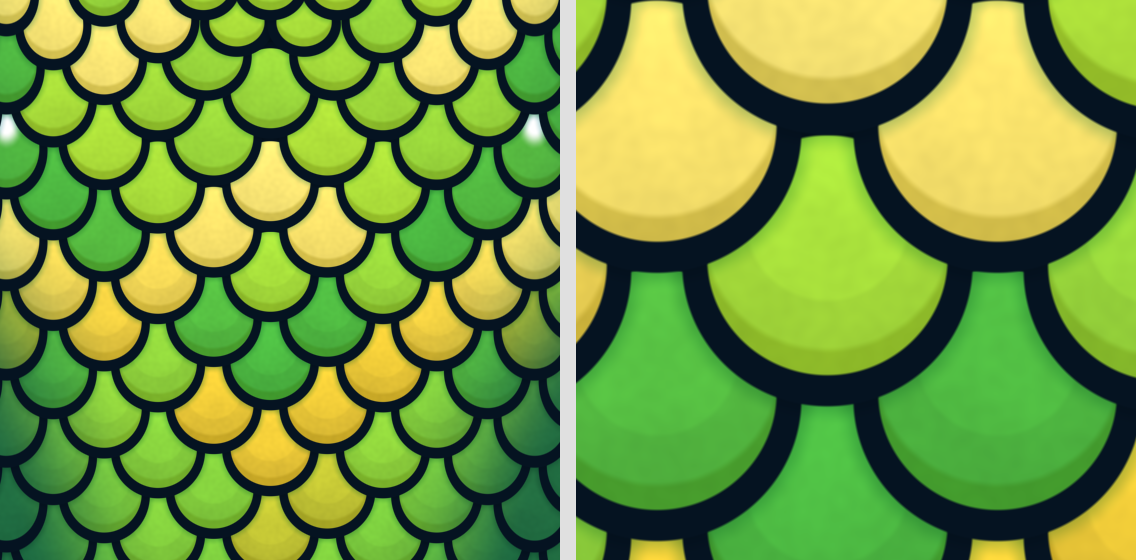
Left: the whole. Right: its middle third, enlarged.
This pattern is drawn by a WebGL 1 fragment shader. Its source:

```glsl
precision highp float;
// Glossy overlapping scales in lime, green and gold on a rounded hide.
// A staggered lattice is bent by polynomials and painted from the bottom row
// up, so each scale's dark outline cuts into the scales below it.
uniform vec2 u_resolution;

const vec3 INK = vec3(0.02, 0.075, 0.13);
const vec3 LIME = vec3(0.70, 0.89, 0.23);
const vec3 LEAF = vec3(0.29, 0.72, 0.26);
const vec3 PALE = vec3(0.99, 0.91, 0.46);
const vec3 GOLD = vec3(0.93, 0.79, 0.22);
const vec3 DEEP = vec3(0.06, 0.36, 0.26);
const float AXIS = 0.483;      // x of the middle column
const float OUTLINE = 0.0145;

float hash(vec2 p) {
  return fract(sin(dot(p, vec2(127.1, 311.7))) * 43758.5);
}

vec2 gradient(vec2 cell) {
  float a = 6.2832 * hash(cell);
  return vec2(cos(a), sin(a));
}

float gradientNoise(vec2 p) {
  vec2 i = floor(p), f = fract(p);
  vec2 u = f * f * (3.0 - 2.0 * f);
  vec2 x = vec2(1.0, 0.0);
  return mix(mix(dot(gradient(i), f), dot(gradient(i + x), f - x), u.x),
             mix(dot(gradient(i + x.yx), f - x.yx),
                 dot(gradient(i + x.xx), f - x.xx), u.x), u.y);
}

// Approximate signed distance to an ellipse.
float ellipse(vec2 q, vec2 r) {
  return (length(q / r) - 1.0) * min(r.x, r.y);
}

float cover(float d, float soft) {
  return 1.0 - smoothstep(-soft, soft, d);
}

// The small scales squeezed in at the top of the middle columns.
bool inCrown(float col, float row) {
  return row < -2.5 && abs(col) < 2.5;
}

vec2 scaleCentre(float col, float row) {
  if (inCrown(col, row)) return vec2(AXIS + 0.06 * col, row < -3.5 ? 1.026 : 0.961);
  float x = 0.1016 * col - 0.00029 * col * col * col;
  if (row == -1.0 && abs(col) == 1.0) x += 0.013 * col;
  float y = 0.841 - 0.084 * row + 0.00052 * row * row - 0.0009 * col * col;
  return vec2(AXIS + x, y - 0.021 * max(-row, 0.0));
}

vec2 scaleRadius(float col, float row) {
  if (inCrown(col, row)) return vec2(0.0495, 0.044);
  return vec2(0.0716 - 0.0005 * col * col, 0.07) - 0.005 * max(-row, 0.0);
}

// Gold and green follow chevrons and diagonals of the lattice; the rest is lime.
vec3 scaleColour(float col, float row) {
  float side = abs(col), diagonal = row + side;
  bool chevron = row - side == 2.0 && col > -3.5 && col < 1.5;
  bool sash = diagonal == 8.0 && (col > -1.5 || side > 2.5);
  bool crest = (diagonal == 2.0 && side > 2.5) || (col == -2.0 && row == -2.0);
  bool olive = diagonal == 10.0 && (col == 0.0 || col == 1.0 || side == 5.0);
  bool green = (diagonal == 6.0 && col != 2.0) || (diagonal == 10.0 && side == 4.0)
            || (side > 4.5 && row < 0.0);
  float rnd = hash(vec2(col, row) + 7.0);
  if (chevron || sash || crest) return mix(PALE, GOLD, smoothstep(2.0, 6.0, row));
  if (olive) return mix(LIME, GOLD, 0.55) * 0.93;
  if (green) return mix(LEAF, LIME, 0.15 * rnd);
  return mix(LIME, LEAF, 0.25 * rnd + 0.06 * max(row - 4.0, 0.0));
}

// Face of one scale: vertical sheen, inner disc and a bevelled lower rim.
vec3 shadeScale(vec3 base, vec2 q, vec2 r, float lower, float soft) {
  vec3 face = base * (1.0 + 0.06 * q.y / r.y);
  float disc = cover(ellipse(q - vec2(0.0, 0.022), r * 0.68), 2.0 * soft);
  face *= 1.0 + 0.05 * lower * (disc - 0.6);
  float top = cover(ellipse(q - vec2(0.0, 0.015), r * vec2(1.03, 1.0)), 2.5 * soft);
  return mix(base * vec3(0.84, 0.83, 0.68), face, q.y > 0.03 ? 1.0 : top);
}

// Darkening toward the lower left and right corners.
float cornerShade(vec2 p) {
  float x = p.x - AXIS;
  return 0.85 * smoothstep(0.05, 0.3, x * x * (0.4 + 2.0 * max(0.6 - p.y, 0.0)));
}

void main() {
  vec2 p = gl_FragCoord.xy / u_resolution;
  float soft = max(0.001, 0.8 / min(u_resolution.x, u_resolution.y));
  float shade = cornerShade(p);
  float grain = 1.0 + 0.04 * gradientNoise(p * 22.0) + 0.03 * gradientNoise(p * 110.0);
  vec3 colour = INK;

  for (int i = 0; i < 17; i++) {
    float row = 12.0 - float(i);
    for (int j = 0; j < 7; j++) {
      float col = 2.0 * float(j) - 6.0 + mod(row, 2.0);
      if (col == 0.0 && row == -2.0) continue;
      vec2 q = p - scaleCentre(col, row);
      vec2 r = scaleRadius(col, row);
      if (q.y > 0.0) q.y /= 1.04 + 0.011 * col * col;
      float d = ellipse(q, r);
      if (d > 0.06) continue;

      // Soft shadow and ink outline, both dropped slightly downward.
      float rim = ellipse(q + vec2(0.0, 0.004), r) - OUTLINE;
      colour = mix(colour, colour * vec3(0.5, 0.72, 0.75), 0.6 * cover(rim - 0.004, 0.008));
      colour = mix(colour, INK, cover(rim, soft));

      vec3 face = shadeScale(scaleColour(col, row), q, r, step(3.5, row), soft);
      face = mix(face, DEEP, shade) * grain;
      if (abs(col) == 5.0 && row == 1.0) {
        float glint = length(q - vec2(0.0, 0.03));
        face = mix(face, vec3(1.0), 1.0 - smoothstep(0.008, 0.032, glint));
      }
      colour = mix(colour, face, cover(d, soft));
    }
  }
  gl_FragColor = vec4(colour, 1.0);
}
```
